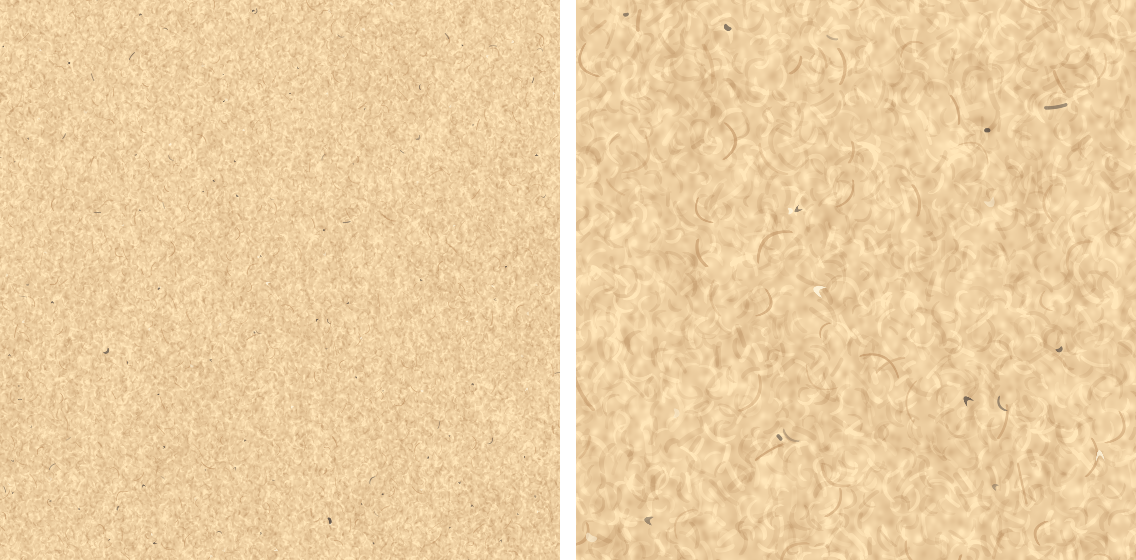
Left: the whole. Right: its middle third, enlarged.
Give the GLSL for this texture, as a Shadertoy shader.

```glsl
// Kraft cardboard: soft cellular grain under layers of short bent fibres,
// with a few dark and white specks. All scattered parts share one cell search;
// lengths are in canvas heights.
#define KRAFT_DARK   vec3(0.85, 0.71, 0.53)
#define KRAFT_LIGHT  vec3(0.98, 0.87, 0.69)
#define FIBRE_BROWN  vec3(0.73, 0.54, 0.35)
#define SPECK_DARK   vec3(0.32, 0.28, 0.25)
#define SPECK_WHITE  vec3(1.00, 0.96, 0.86)
#define BASE_TONE    0.63
#define GRAIN_AMOUNT 0.45
#define FLECK_AMOUNT 0.42
#define FIBRE_AMOUNT 0.55

const float PI = 3.14159265;

// Four random values in 0..1 for an integer cell
vec4 hash4(vec2 cell, float seed) {
    uvec4 v = uvec4(ivec4(ivec2(cell) + 1000, int(seed), 7));
    v = v * 1664525u + 1013904223u;
    for (int i = 0; i < 2; i++) {
        v += v.yzxy * v.wxyz;
        v ^= v >> 16u;
    }
    return vec4(v & 65535u) / 65535.0;
}

// Cellular grain: jittered soft blobs of random sign, centred on zero
float grain(vec2 p, float seed) {
    vec2 cell = floor(p);
    float sum = 0.0;
    for (int y = -1; y <= 1; y++)
    for (int x = -1; x <= 1; x++) {
        vec2 id = cell + vec2(x, y);
        vec4 h = hash4(id, seed);
        vec2 d = p - id - h.xy;
        sum += (2.0 * h.z - 1.0) * exp(-4.0 * dot(d, d));
    }
    return sum;
}

// Coverage of scattered bent strokes, at most one per cell.
// size = half length and half width; spread = range of angles about vertical
float fibres(vec2 uv, float cells, vec2 size, float share, float spread, float seed) {
    vec2 p = uv * cells, cell = floor(p);
    float soft = 0.55 / iResolution.y;
    float cover = 0.0;
    for (int y = -1; y <= 1; y++)
    for (int x = -1; x <= 1; x++) {
        vec2 id = cell + vec2(x, y);
        vec4 place = hash4(id, seed);
        if (place.w > share) continue;
        vec4 shape = hash4(id, seed + 57.0);

        // Rotate into the stroke, then bend it into an arc
        float angle = 0.5 * PI + (place.z - 0.5) * spread;
        vec2 along = vec2(cos(angle), sin(angle));
        vec2 d = (p - id - place.xy) / cells;
        vec2 q = vec2(dot(d, along), dot(d, vec2(-along.y, along.x)));
        float halfLength = size.x * mix(0.35, 1.0, shape.x);
        float bend = 1.3 * (shape.y - 0.5);
        q.y -= bend * (q.x * q.x / halfLength - 0.4 * halfLength);

        float dist = length(vec2(max(abs(q.x) - halfLength, 0.0), q.y));
        float width = size.y * mix(0.6, 1.2, shape.z);
        float ink = 1.0 - smoothstep(width - soft, width + soft, dist);
        cover = max(cover, ink * mix(0.4, 1.0, shape.w));
    }
    return cover;
}

void mainImage(out vec4 fragColor, in vec2 fragCoord) {
    vec2 uv = fragCoord / iResolution.y;

    // Paper tone: fine grain, upright streaks and faint broad clouds
    float tone = BASE_TONE + 0.06 * (uv.y - 0.5);
    tone += GRAIN_AMOUNT * grain(uv * vec2(240.0, 205.0), 1.0);
    tone += 0.25 * grain(uv * vec2(110.0, 78.0), 2.0);
    tone += 0.12 * grain(uv * vec2(58.0, 24.0), 3.0);
    tone += 0.06 * grain(uv * 8.0, 4.0);

    // Dense pulp flecks, light and dark in equal number
    for (float i = 0.0; i < 2.0; i++) {
        vec2 size = vec2(0.0065, 0.0012) * (1.0 + 0.3 * i);
        float cells = 78.0 - 16.0 * i;
        tone += FLECK_AMOUNT * fibres(uv, cells, size, 0.9, 0.85 * PI, 10.0 + i);
        tone -= FLECK_AMOUNT * fibres(uv, cells, size, 0.9, 0.75 * PI, 20.0 + i);
    }
    vec3 color = mix(KRAFT_DARK, KRAFT_LIGHT, clamp(tone, -0.35, 1.2));

    // Longer brown and pale fibres
    float brown = fibres(uv, 27.0, vec2(0.013, 0.0009), 0.55, 0.7 * PI, 30.0);
    float pale = fibres(uv, 24.0, vec2(0.011, 0.0010), 0.35, PI, 31.0);
    color = mix(color, FIBRE_BROWN, FIBRE_AMOUNT * brown);
    color = mix(color, KRAFT_LIGHT, FIBRE_AMOUNT * pale);

    // Sparse specks: white crumbs, dark dots, dark slivers, rare thick splinters
    float white = fibres(uv, 13.0, vec2(0.0016, 0.0017), 0.30, PI, 40.0);
    float dots = fibres(uv, 15.0, vec2(0.0012, 0.0014), 0.28, PI, 41.0);
    float slivers = fibres(uv, 11.0, vec2(0.0075, 0.0009), 0.22, PI, 42.0);
    float splinters = fibres(uv, 5.0, vec2(0.0060, 0.0021), 0.18, PI, 43.0);
    color = mix(color, SPECK_WHITE, 0.9 * white);
    color = mix(color, SPECK_DARK, max(max(0.85 * dots, 0.6 * slivers), splinters));

    fragColor = vec4(color, 1.0);
}
```
